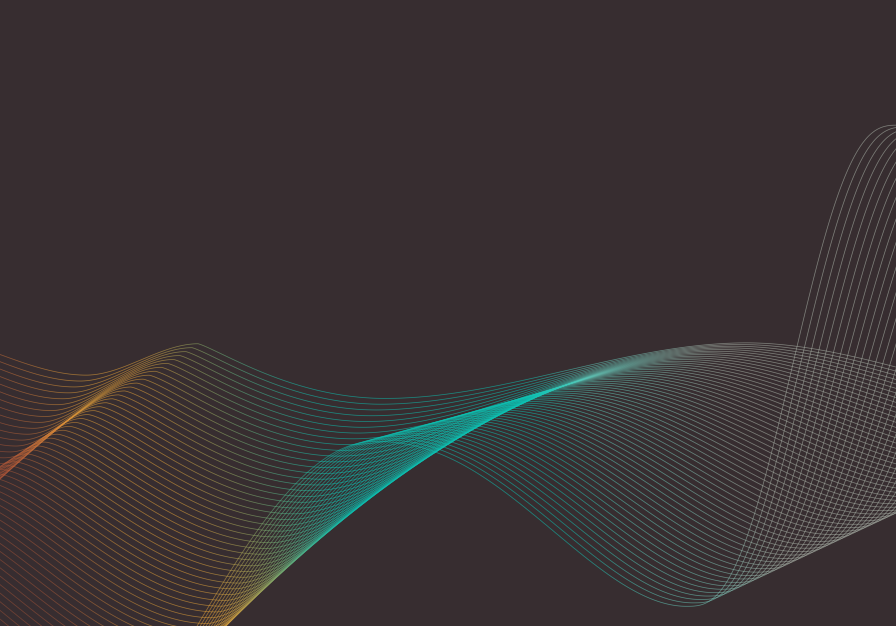
A Shadertoy shader for this background:

```glsl
// A twisting ribbon of fine lines on a dark plum ground.
// Two outer curves are set by their crests and troughs; every line between
// them blends those points, and folds appear where neighbours draw together.

const int LINES = 60;
const int KEYS = 7;
const float LINE_WIDTH = 0.00095;
const vec3 GROUND = vec3(0.214, 0.178, 0.188);

// Crests and troughs: x, y in canvas widths, z skews the span that follows.
const vec3 UPPER[KEYS] = vec3[KEYS](
    vec3(-0.104, 0.329, 1.0), vec3(0.096, 0.280, 1.0),
    vec3(0.221, 0.315, 0.62), vec3(0.430, 0.254, 1.0),
    vec3(0.833, 0.316, 1.0), vec3(1.224, 0.247, 1.0),
    vec3(1.560, 0.440, 1.0));
const vec3 LOWER[KEYS] = vec3[KEYS](
    vec3(-0.495, 0.076, 1.0), vec3(-0.289, -0.109, 1.0),
    vec3(-0.182, 0.056, 0.95), vec3(0.130, -0.126, 0.75),
    vec3(0.417, 0.206, 1.15), vec3(0.766, 0.022, 1.0),
    vec3(1.003, 0.559, 1.0));

// Flat-ended ease; steep = 1 gives the sharper quintic rise.
float ease(float u, float steep) {
    float cubic = u * u * (3.0 - 2.0 * u);
    float quintic = u * u * u * (u * (6.0 * u - 15.0) + 10.0);
    return mix(cubic, quintic, steep);
}

// Height at x of the line that lies a share t from the upper to the lower curve.
float lineHeight(float x, float t) {
    vec3 a = mix(UPPER[0], LOWER[0], t);
    float height = a.y;
    for (int k = 1; k < KEYS; k++) {
        vec3 b = mix(UPPER[k], LOWER[k], t);
        if (x >= a.x) {
            float u = clamp((x - a.x) / (b.x - a.x), 0.0, 1.0);
            float steep = k == KEYS - 1 ? 1.0 : 0.0;
            height = mix(a.y, b.y, ease(pow(u, a.z), steep));
        }
        a = b;
    }
    return height;
}

// Coverage of a stroke, keeping its weight when thinner than a pixel.
float stroke(float dist, float width, float pixel) {
    float reach = max(width, pixel);
    return (1.0 - smoothstep(0.0, reach, dist)) * min(1.0, width / pixel);
}

// Rust to gold, then teal, then pale grey, along a slightly tilted axis.
vec3 inkColor(vec2 p) {
    float g = p.x + 0.3 * (p.y - 0.31);
    vec3 rust = vec3(0.78, 0.36, 0.22);
    vec3 gold = vec3(0.90, 0.63, 0.22);
    vec3 teal = vec3(0.04, 0.77, 0.71);
    vec3 mint = vec3(0.40, 0.79, 0.73);
    vec3 ash = vec3(0.68, 0.71, 0.67);
    vec3 ink = mix(rust, gold, smoothstep(-0.05, 0.09, g));
    ink = mix(ink, teal, smoothstep(0.13, 0.35, g));
    ink = mix(ink, mint, smoothstep(0.56, 0.67, g));
    return mix(ink, ash, smoothstep(0.66, 0.82, g));
}

void mainImage(out vec4 fragColor, in vec2 fragCoord) {
    vec2 p = fragCoord / iResolution.x;
    float pixel = 1.0 / iResolution.x;
    vec3 ink = inkColor(p);
    float opacity = mix(0.36, 0.54, smoothstep(0.0, 0.25, p.x + p.y * 0.5));
    vec3 color = GROUND;

    // Lay the lines over each other so that the folds grow bright.
    for (int i = 0; i < LINES; i++) {
        float t = float(i) / float(LINES - 1);
        float height = lineHeight(p.x, t);
        float slope = (lineHeight(p.x + 0.001, t) - height) / 0.001;
        float dist = abs(p.y - height) / sqrt(1.0 + slope * slope);
        color = mix(color, ink, opacity * stroke(dist, LINE_WIDTH, pixel));
    }
    fragColor = vec4(color, 1.0);
}
```
